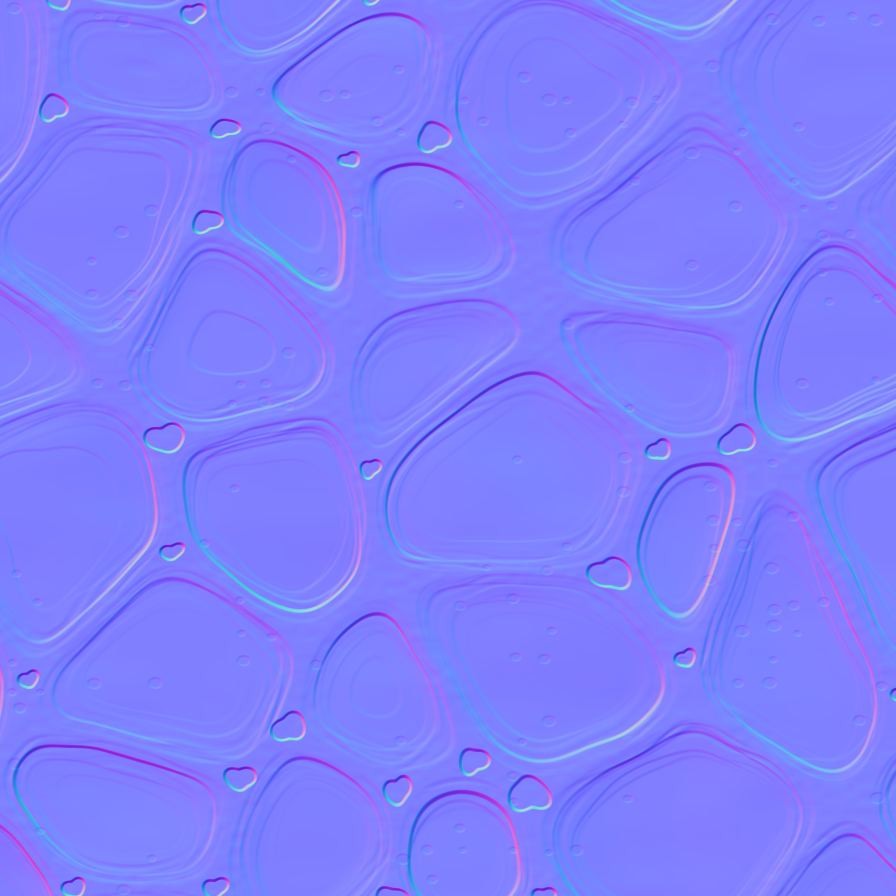
Give the GLSL for this texture map, as a Shadertoy shader.

```glsl
#define GRID vec2(4.0, 6.0)   // cells across and up
#define JITTER 0.65           // scatter of the cell centres
#define WEIGHT 0.019          // spread of the cell sizes
#define ROUNDING 0.018        // softness of the cell corners
#define GAP 0.013             // half width of the walls
#define RIM 0.0023            // height of the sharp cell rim
#define FOLD 0.0015           // height of the fainter rims
#define WRINKLE 0.0008        // height of the fibres in the walls
#define GRAIN 0.0008          // height of the fine unevenness
#define BUBBLE 0.0004         // height of the tiny bubbles
#define SHARP 0.0019          // half width of a rim line
#define STEP 0.0013           // sampling distance of the slope

vec4 sites[25];               // nearby cells: centre, size weight, random value

float hash(vec2 p) {
    return fract(sin(dot(p, vec2(127.1, 311.7))) * 43758.5453);
}

float noise(vec2 p) {
    vec2 i = floor(p), f = fract(p);
    f = f * f * f * (f * (f * 6.0 - 15.0) + 10.0);
    return mix(mix(hash(i), hash(i + vec2(1, 0)), f.x),
               mix(hash(i + vec2(0, 1)), hash(i + vec2(1, 1)), f.x), f.y);
}

// Staggered, jittered centres around a point, gathered once
void gatherSites(vec2 p) {
    for (int i = 0; i < 25; i++) {
        vec2 cell = floor(p * GRID) + vec2(i % 5 - 2, i / 5 - 2);
        vec2 w = mod(cell, GRID);
        vec2 jitter = vec2(hash(w + 3.1), hash(w + 31.7)) - 0.5;
        cell.x += 0.5 * mod(cell.y, 2.0) - 0.25;
        sites[i] = vec4((cell + 0.5 + JITTER * jitter) / GRID, WEIGHT * hash(w + 57.3), hash(w + 83.9));
    }
}

float power(vec2 p, vec4 s) {
    return dot(p - s.xy, p - s.xy) - s.z;
}

// x: rounded distance to the cell border, y: distance to the junction body,
// z: random value of the cell
vec3 tissue(vec2 p) {
    vec3 g = vec3(9.0);
    vec4 a = vec4(0.0), b = a, c = a;
    for (int i = 0; i < 25; i++) {
        vec4 s = sites[i];
        float f = power(p, s);
        if (f < g.x)      { g = vec3(f, g.xy); c = b; b = a; a = s; }
        else if (f < g.y) { g = vec3(g.x, f, g.y); c = b; b = s; }
        else if (f < g.z) { g.z = f; c = s; }
    }
    // Junction of the three nearest cells
    vec2 ab = b.xy - a.xy, ac = c.xy - a.xy;
    float det = ab.x * ac.y - ab.y * ac.x;
    float rb = dot(ab, ab) - b.z + a.z, rc = dot(ac, ac) - c.z + a.z;
    vec2 u = 0.5 * vec2(rb * ac.y - rc * ab.y, rc * ab.x - rb * ac.x)
           / (abs(det) < 0.001 ? 0.001 : det);
    vec2 junction = a.xy + u;
    float level = dot(u, u) - a.z, room = 1.0, sum = 0.0;

    // Soft minimum over the straight borders to all neighbours
    for (int i = 0; i < 25; i++) {
        vec4 s = sites[i];
        if (s == a) continue;
        float d = (power(p, s) - g.x) / (2.0 * max(distance(s.xy, a.xy), 0.05));
        sum += exp(-d / ROUNDING);
        if (s != b && s != c) room = min(room, power(junction, s) - level);
    }
    // Small rounded triangle, left out where a fourth cell is close
    float pick = fract((a.w + b.w + c.w) * 7.3);
    vec2 v = p - junction;
    float angle = atan(v.y, v.x);
    float radius = mix(0.009, 0.019, fract(pick * 5.7))
                 * (1.0 + 0.12 * cos(3.0 * angle + pick * 40.0) + 0.2 * cos(2.0 * angle - 0.6));
    bool present = pick > 0.35 && room > 0.012 && abs(det) > 0.008;
    return vec3(-ROUNDING * log(sum), present ? length(v) - radius : 1.0, a.w);
}

// Tiny round bubbles in clusters, one at most per grid square
float bubbles(vec2 p) {
    vec2 q = p * 32.0, cell = floor(q);
    vec2 offset = 0.5 * (vec2(hash(cell + 5.3), hash(cell + 17.9)) - 0.5);
    float d = length((fract(q) - 0.5 - offset) * vec2(0.85, 1.1)) - mix(0.1, 0.21, hash(cell + 41.0));
    float crowd = smoothstep(0.6, 0.8, noise(cell * 0.22 + 9.0));
    return step(hash(cell + 71.0), 0.4 * crowd) * smoothstep(0.05, -0.05, d);
}

float height(vec2 uv) {
    // Bend the straight borders
    vec2 p = uv + 0.045 * (vec2(noise(uv * 4.0), noise(uv * 4.0 + 40.0)) - 0.5)
                + 0.006 * (vec2(noise(uv * 17.0), noise(uv * 17.0 + 70.0)) - 0.5);
    vec3 t = tissue(p);
    float d = t.x, seed = t.z * 50.0;

    // Soft shoulder and sharp rim
    float vigour = noise(uv * 5.0 + seed);
    float h = 0.0028 * noise(uv * 6.0 + 11.0) * smoothstep(0.0, 0.04, d);
    h += RIM * (0.1 + 2.1 * vigour * vigour * vigour) * smoothstep(-SHARP, SHARP, d - GAP);

    // Fainter wandering rims, fading inwards
    float wobble = 0.007 * (noise(uv * 15.0 + seed) - 0.5);
    for (int i = 0; i < 5; i++) {
        float k = float(i);
        vec2 q = uv * 5.0 + seed + k * 19.0;
        float at = max(0.004, 0.006 + 0.009 * k + 0.03 * (noise(q) - 0.5) + wobble * (k - 1.5));
        float amount = pow(noise(q + 7.0), 2.5) / (1.0 + 0.3 * k);
        h += FOLD * amount * smoothstep(-SHARP, SHARP, d - at);
    }

    // Fibres and roughness along the walls
    float wall = smoothstep(0.0, 0.006, d) * smoothstep(0.04, 0.01, d);
    h += WRINKLE * wall * noise(vec2(d * 190.0 + 4.0 * noise(uv * 14.0), seed + 5.0 * vigour));
    h += 0.0003 * smoothstep(0.03, 0.008, d) * noise(uv * vec2(80.0, 110.0));

    // Small raised bodies, fine unevenness and bubbles
    h += 0.0034 * smoothstep(SHARP, -SHARP, t.y);
    return h + GRAIN * noise(uv * vec2(14.0, 22.0)) + BUBBLE * bubbles(uv);
}

void mainImage(out vec4 fragColor, in vec2 fragCoord) {
    vec2 uv = fragCoord / iResolution.xy;
    gatherSites(uv);
    vec2 e = vec2(STEP, 0.0);
    vec2 slope = (vec2(height(uv + e.xy), height(uv + e.yx)) - height(uv)) / STEP;
    // Normal with the green axis pointing down
    vec3 normal = normalize(vec3(-slope.x, slope.y, 1.0));
    fragColor = vec4(0.5 + 0.5 * normal, 1.0);
}
```
